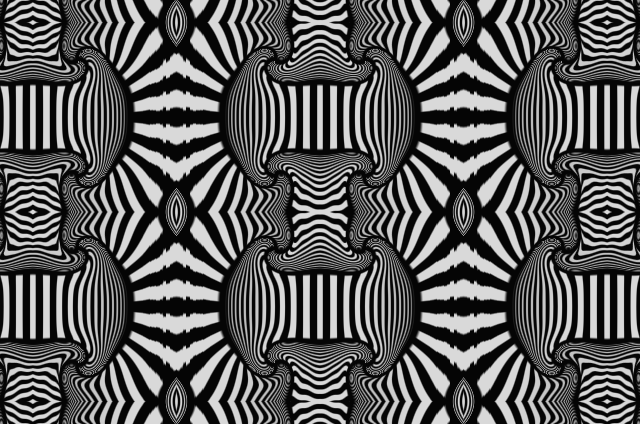
Give the GLSL for this pattern, as a Shadertoy shader.

```glsl
// Mirrored op-art tiling of hooked barrels, waists and lenses filled with compressing stripes.

const float CANVAS_HEIGHT = 508.0;           // design units per canvas height
const vec2 HALF_CELL = vec2(172.0, 113.5);
const vec2 WAIST_SIZE = vec2(59.0, 70.0);
const vec2 BARREL_SIZE = vec2(116.0, 74.0);
const vec2 LENS_SIZE = vec2(18.0, 34.0);
const vec2 HOOK_CENTRE = vec2(55.0, 44.0);
const float HOOK_RADIUS = 25.0;
const float HOOK_TURN = 1.8;
const float WAIST_POWER = 3.0;
const float BARREL_POWER = 2.7;
const float INK = 0.018;
const float PAPER = 0.85;

float hash(float n) {
    return fract(sin(n * 12.9898) * 43758.547);
}

// Mirrored repeat: distance to the nearest multiple of the period.
vec2 mirrorRepeat(vec2 p, vec2 period) {
    return abs(mod(p + 0.5 * period, period) - 0.5 * period);
}

// Rotation about a centre that dies away with distance.
vec2 swirl(vec2 p, vec2 centre, float radius, float turn) {
    vec2 d = p - centre;
    float a = turn * exp(-dot(d, d) / (radius * radius));
    float c = cos(a), s = sin(a);
    return centre + vec2(c * d.x - s * d.y, s * d.x + c * d.y);
}

// Superellipse radius: 1 on the outline.
float superRadius(vec2 p, vec2 size, float power) {
    vec2 a = pow(abs(p) / size, vec2(power));
    return pow(a.x + a.y, 1.0 / power);
}

// Extent of a superellipse along one axis, at a normalised offset on the other.
float superExtent(float offset, float power) {
    return pow(max(1.0 - pow(abs(offset), power), 0.0001), 1.0 / power);
}

// Stripe count from the middle (q = 0) outward, crowding at the rim (q = 1).
float crowdedPhase(float q, float count, float rim) {
    return count * log((1.0 + rim) / (max(1.0 - q, 0.0) + rim));
}

// White bands centred on whole phases, thinning and dimming toward the rim.
float stripe(float phase, float q, float blur) {
    float fromCentre = abs(fract(phase + 0.5) - 0.5);
    float crowding = smoothstep(0.4, 1.0, q);
    float halfWidth = mix(0.245, 0.205, crowding);
    float soft = clamp(blur * 0.7, 0.045, 0.35);
    float band = 1.0 - smoothstep(halfWidth - soft, halfWidth + soft, fromCentre);
    return band * mix(1.0, 0.8, crowding);
}

void mainImage(out vec4 fragColor, in vec2 fragCoord) {
    vec2 p = (fragCoord - 0.5 * iResolution.xy) * CANVAS_HEIGHT / iResolution.y;
    vec2 flatCell = mirrorRepeat(p, 2.0 * HALF_CELL);
    vec2 cell = swirl(flatCell, HOOK_CENTRE, HOOK_RADIUS, HOOK_TURN);
    float column = floor(p.x / (2.0 * HALF_CELL.x) + 0.5);
    float oddColumn = mod(abs(column), 2.0);

    // Outlines of the regions
    vec2 fromBarrel = vec2(cell.x, HALF_CELL.y - cell.y);
    float waistRadius = superRadius(cell, WAIST_SIZE, WAIST_POWER);
    float barrelRadius = superRadius(fromBarrel, BARREL_SIZE, BARREL_POWER);
    float waistSide = 41.0 + 17.0 * smoothstep(0.0, 60.0, cell.y);
    bool inBarrel = barrelRadius < 1.0;
    bool inWaist = waistRadius < 1.0 && (inBarrel || cell.x < waistSide);

    vec2 lens = vec2(HALF_CELL.x - flatCell.x, flatCell.y) / LENS_SIZE;
    float lensRadius = lens.x + lens.y * lens.y;

    float q;          // 0 in the middle of the stripes, 1 at the crowded rim
    float phase;
    float gap;        // distance to the edge where stripes end squarely

    if (lensRadius < 1.0) {
        // Nested pointed ovals
        q = lensRadius / 0.78;
        phase = crowdedPhase(q, 2.6, 0.3);
        gap = 20.0;
    } else if (inWaist) {
        // Waist: level stripes, bent into crossing or pointed waves
        float bend = mix(-0.19, 0.42, oddColumn) * cell.x;
        float ripple = 0.8 * sin(cell.x * 0.3);
        float height = WAIST_SIZE.y * superExtent(cell.x / WAIST_SIZE.x, WAIST_POWER);
        float rimFade = 1.0 - smoothstep(0.2, 0.9, cell.y / height);
        q = (cell.y + (bend + ripple) * rimFade) / height;
        phase = crowdedPhase(q, 6.6, 0.18);
        gap = inBarrel ? 20.0 : waistSide - cell.x;
    } else if (inBarrel) {
        // Barrel: upright stripes bowing into the hooks
        float width = BARREL_SIZE.x * superExtent(fromBarrel.y / BARREL_SIZE.y, BARREL_POWER);
        q = cell.x / width;
        phase = crowdedPhase(q, 7.4, 0.18) + 0.06;
        gap = (waistRadius - 1.0) * 62.0;
    } else {
        // Surround: rays fanning off the barrel, with stepped edges near the mirror line
        float turn = atan(1.6 * max(cell.x - waistSide, 0.0), max(fromBarrel.y, 0.0));
        float teeth = hash(floor(cell.x / 4.0)) - 0.5;
        q = 1.0 - turn / 1.5708;
        phase = crowdedPhase(q, 6.6, 0.06) + 0.5;
        phase += 0.12 * teeth * smoothstep(125.0, 155.0, cell.x);
        gap = min((barrelRadius - 1.0) * 85.0, (lensRadius - 1.0) * 16.0);
    }

    // Shade the bands and sink them into the dark outlines
    float light = stripe(phase, q, fwidth(phase));
    light *= smoothstep(2.5, 6.0, gap);
    light *= smoothstep(0.01, 0.08, 1.0 - q);
    fragColor = vec4(vec3(mix(INK, PAPER, light)), 1.0);
}
```
